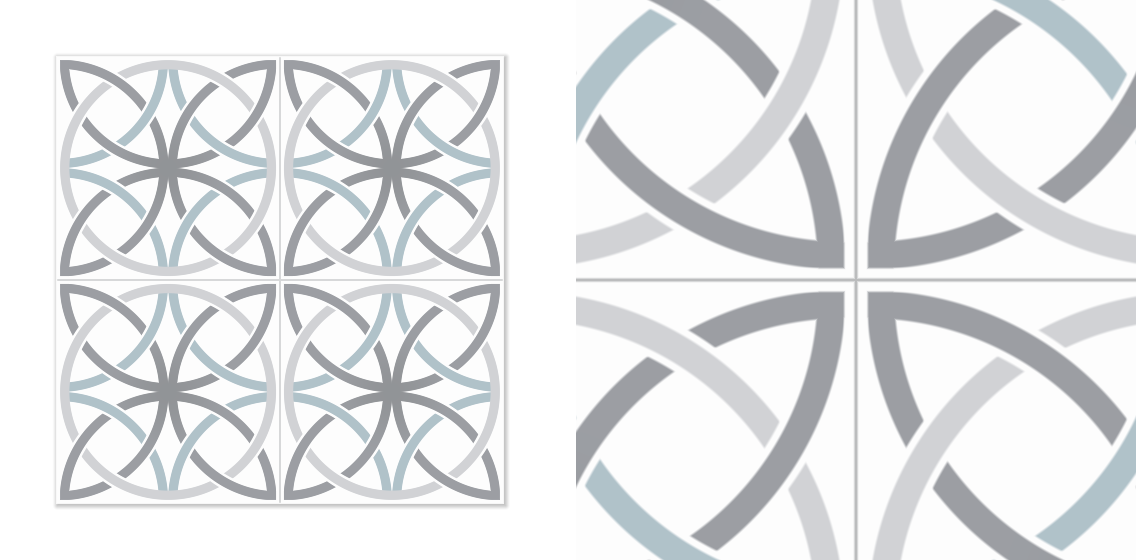
Left: the whole. Right: its middle third, enlarged.
Reproduce this pattern procedurally as a three.js fragment shader.

```glsl
// A two by two panel of pale tiles, each with a woven knot: a ring, four
// petals and four corner arcs. One quadrant is built from circular bands and
// turned four ways; each strand is cut by the halo of the strand above it.

varying vec2 vUv;

// Canvas units
const float TILE = 0.3997;          // side of one tile
const float TILES = 2.0;            // repeats across and down
const float SEAM_HALF = 0.0009;     // half width of the joint line
const vec2 SHADOW_SHIFT = vec2(0.0025, -0.0025);
const float SHADOW_BLUR = 0.010;
const float SHADOW_DEPTH = 0.24;

// Tile units
const float REACH = 0.4825;         // tile centre to outer edge of the motif
const float BAND = 0.0415;          // strand width
const float GAP = 0.011;            // clear space beside an upper strand
const float OVERLAP = 0.002;        // closes the petals at the tile centre
const float SOFT = 0.0026;          // half width of a smoothed edge

const vec3 WALL = vec3(1.0);
const vec3 FACE = vec3(0.992);
const vec3 SEAM = vec3(0.70, 0.705, 0.71);
const vec3 RING = vec3(0.82, 0.825, 0.837);
const vec3 BLUE = vec3(0.69, 0.76, 0.79);
const vec3 GREY = vec3(0.61, 0.62, 0.64);
const vec3 GREY_CORE = vec3(0.57, 0.58, 0.592);

// Coverage of a shape from its signed distance
float fill(float d, float soft) {
  return 1.0 - smoothstep(-soft, soft, d);
}

// Signed distance to a circular band with the given centre and outer radius
float bandDistance(vec2 p, vec2 centre, float outer) {
  return abs(length(p - centre) - outer + 0.5 * BAND) - 0.5 * BAND;
}

float boxDistance(vec2 p, float halfSide) {
  vec2 q = abs(p) - halfSide;
  return length(max(q, 0.0)) + min(max(q.x, q.y), 0.0);
}

// A strand with a gap where another strand passes over it
float strand(float d, float above) {
  return fill(d, SOFT) * (1.0 - fill(above - GAP, SOFT));
}

vec3 knot(vec2 p) {
  // Turn every quadrant onto the upper right one
  vec2 q = p.x * p.y > 0.0 ? abs(p) : abs(p.yx);

  float ring = bandDistance(q, vec2(0.0), REACH);
  float arc = bandDistance(q, vec2(REACH), REACH);
  float side = bandDistance(q, vec2(0.0, REACH), REACH + OVERLAP);
  float top = bandDistance(q, vec2(REACH, 0.0), REACH + OVERLAP);

  // Weave: side over ring, ring over top, top over arc, arc over side
  float ringCover = strand(ring, side);
  float arcCover = strand(arc, top)
                 * fill(length(q) - REACH + 0.5 * BAND, SOFT);
  float petalCover = max(strand(side, arc), strand(top, ring))
                   * fill(max(q.x, q.y) - REACH, SOFT);

  vec3 petal = mix(GREY_CORE, GREY, smoothstep(0.02, 0.3, length(q)));
  vec3 colour = mix(FACE, BLUE, arcCover);
  colour = mix(colour, RING, ringCover);
  return mix(colour, petal, petalCover);
}

void main() {
  vec2 p = vUv - 0.5;
  float soft = SOFT * TILE;
  float halfPanel = 0.5 * TILES * TILE;

  // Tiles and the joints between them
  vec2 grid = p / TILE + 0.5 * TILES;
  vec3 panel = knot(fract(grid) - 0.5);
  vec2 joint = abs(grid - floor(grid + 0.5)) * TILE;
  float seam = fill(min(joint.x, joint.y) - SEAM_HALF, soft);
  seam *= fill(boxDistance(p, halfPanel - 0.002), soft);
  panel = mix(panel, SEAM, seam);

  // Wall with a soft shadow at the lower right
  float shadow = boxDistance(p - SHADOW_SHIFT, halfPanel);
  vec3 wall = WALL * (1.0 - SHADOW_DEPTH
            * (1.0 - smoothstep(-0.3 * SHADOW_BLUR, SHADOW_BLUR, shadow)));

  gl_FragColor = vec4(mix(wall, panel, fill(boxDistance(p, halfPanel), soft)), 1.0);
}
```
